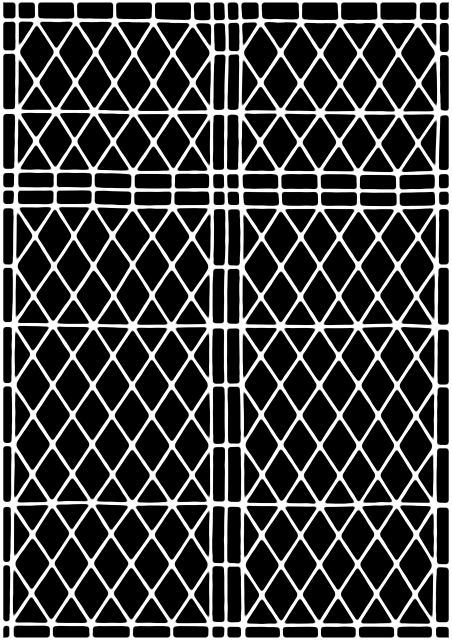
This pattern is drawn by a WebGL 2 fragment shader. Its source:

```glsl
#version 300 es
precision highp float;
uniform vec2 u_resolution;
out vec4 fragColor;

// Layout, in units where the canvas is SHEET wide and high; y runs down
const vec2 SHEET = vec2(544.0, 768.0);
const vec2 MARGIN = vec2(4.0, 3.0);
const vec2 PANE = vec2(47.2, 71.6);       // one diamond
const float PANES_ACROSS = 5.0;
const float MULLION_X = 272.5;
const vec4 LIGHTS_TOP = vec4(20.0, 255.5, 289.0, 528.0);     // left and right rail of each light
const vec4 LIGHTS_BOTTOM = vec4(14.0, 254.0, 293.0, 523.0);
const vec2 UPPER_PANEL = vec2(25.0, 206.0);
const vec2 LOWER_PANEL = vec2(247.0, 749.0);
const float TRANSOM_Y = 227.0;
const float RAILS[8] = float[](25.0, 134.0, 206.0, 227.0, 247.0, 390.0, 604.0, 749.0);

// Line character
const float HALF_WIDTH = 1.95;
const float JOINT = 4.0;                  // rounding where lines meet
const float RAIL_TILT = 1.6;
const float WOBBLE = 2.4;
const float WOBBLE_CELL = 75.0;
const float ROUGHNESS = 0.5;
const float ROUGH_CELL = 9.0;
const float EDGE_SOFTNESS = 0.62;         // in output pixels

const vec3 GLASS = vec3(0.0);
const vec3 LEAD = vec3(0.995);

float hash(vec2 p) {
    vec3 q = fract(p.xyx * vec3(0.1031, 0.1030, 0.0973));
    q += dot(q, q.yzx + 33.33);
    return fract((q.x + q.y) * q.z);
}

float noise(vec2 p) {
    vec2 i = floor(p), f = fract(p);
    f = f * f * (3.0 - 2.0 * f);
    return mix(mix(hash(i), hash(i + vec2(1, 0)), f.x),
               mix(hash(i + vec2(0, 1)), hash(i + vec2(1, 1)), f.x), f.y) - 0.5;
}

// Union with filleted corners
float join(float a, float b) {
    float h = max(JOINT - abs(a - b), 0.0) / JOINT;
    return min(a, b) - h * h * JOINT * 0.25;
}

// Distance to the nearest whole number
float toInteger(float x) {
    return abs(fract(x + 0.5) - 0.5);
}

// Signed distance to an interval, negative inside
float span(float x, vec2 ends) {
    return max(ends.x - x, x - ends.y);
}

float leadDistance(vec2 sheetPos) {
    // Hand-drawn irregularity
    vec2 cell = sheetPos / WOBBLE_CELL;
    vec2 p = sheetPos + WOBBLE * vec2(noise(cell + 7.3), noise(cell + 41.7));
    p.y -= RAIL_TILT * p.x / SHEET.x;
    float halfWidth = HALF_WIDTH + ROUGHNESS * noise(sheetPos / ROUGH_CELL);

    // Position within the nearer light, counted in panes
    vec4 stiles = mix(LIGHTS_TOP, LIGHTS_BOTTOM, p.y / SHEET.y);
    vec2 light = p.x < MULLION_X ? stiles.xy : stiles.zw;
    float u = PANES_ACROSS * (p.x - light.x) / (light.y - light.x);
    float v = (p.y - (p.y < TRANSOM_Y ? UPPER_PANEL.y : LOWER_PANEL.x)) / PANE.y;
    float inLight = span(p.x, light);
    float inPanel = min(span(p.y, UPPER_PANEL), span(p.y, LOWER_PANEL));

    // Upright rails and mullion
    float d = min(abs(inLight), abs(p.x - MULLION_X)) - halfWidth;

    // Level rails
    for (int i = 0; i < 8; i++)
        d = join(d, abs(p.y - RAILS[i]) - halfWidth);

    // Diamond lattice
    float slope = 1.0 / length(1.0 / PANE);
    float lattice = join(toInteger(u + v) * slope - halfWidth,
                         toInteger(u - v) * slope - halfWidth);
    d = join(d, max(lattice, max(inLight, inPanel)));

    // Short bars in the side strips
    float sideBar = toInteger(v) * PANE.y - halfWidth;
    d = join(d, max(sideBar, max(-inLight, inPanel)));

    // Short uprights in the bands, staggered by half a pane at the top
    float stagger = p.y < UPPER_PANEL.x ? 0.5 : 0.0;
    float bandBar = toInteger(u + stagger) * PANE.x - halfWidth;
    d = join(d, max(bandBar, max(inLight, -inPanel)));

    // Outer frame
    vec2 border = min(sheetPos, SHEET - sheetPos) - MARGIN;
    return join(d, min(border.x, border.y));
}

void main() {
    vec2 uv = gl_FragCoord.xy / u_resolution;
    vec2 sheetPos = vec2(uv.x, 1.0 - uv.y) * SHEET;
    float edge = EDGE_SOFTNESS * SHEET.y / u_resolution.y;
    float lead = 1.0 - smoothstep(-edge, edge, leadDistance(sheetPos));
    fragColor = vec4(mix(GLASS, LEAD, lead), 1.0);
}
```
